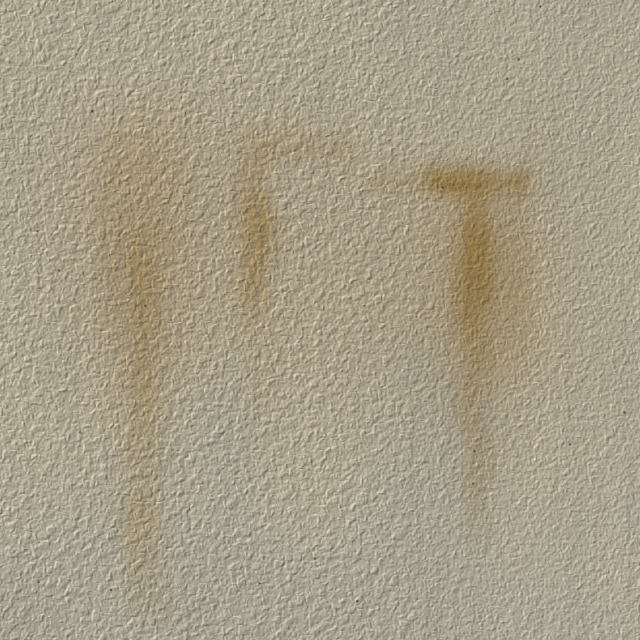
Write a WebGL 2 fragment shader that draws this texture.

```glsl
#version 300 es
precision highp float;
// Rough plaster wall with rust-brown damp stains running down it.
// A cellular height field is lit from the upper left by comparing two samples;
// stains are soft vertical streaks and capsules multiplied over the wall tint.
uniform vec2 u_resolution;
out vec4 outColor;

const vec3 WALL_WARM = vec3(0.672, 0.640, 0.562);
const vec3 WALL_COOL = vec3(0.660, 0.640, 0.575);
const vec3 STAIN_TINT = vec3(0.83, 0.715, 0.50);
const vec2 LIGHT_DIR = vec2(-0.78, 0.62);

vec2 hash2(vec2 p) {
  vec3 q = fract(p.xyx * vec3(0.1031, 0.1030, 0.0973));
  q += dot(q, q.yzx + 33.33);
  return fract((q.xx + q.yz) * q.zy);
}

float valueNoise(vec2 p) {
  vec2 i = floor(p), f = fract(p);
  f = f * f * (3.0 - 2.0 * f);
  float low = mix(hash2(i).x, hash2(i + vec2(1, 0)).x, f.x);
  float high = mix(hash2(i + vec2(0, 1)).x, hash2(i + vec2(1, 1)).x, f.x);
  return mix(low, high, f.y);
}

float fbm(vec2 p) {
  float sum = 0.0, amp = 0.5;
  for (int i = 0; i < 4; i++) {
    sum += amp * valueNoise(p);
    p = mat2(1.6, 1.2, -1.2, 1.6) * p + 7.3;
    amp *= 0.5;
  }
  return sum;
}

// Rounded lumps of random size, one per cell.
float lumps(vec2 p) {
  vec2 cell = floor(p);
  float height = 0.0;
  for (int y = -1; y <= 1; y++) {
    for (int x = -1; x <= 1; x++) {
      vec2 id = cell + vec2(x, y);
      vec2 rnd = hash2(id);
      float size = mix(0.25, 1.0, hash2(id + 51.7).x);
      float d = length(p - id - rnd);
      height = max(height, size * smoothstep(0.9 * size, 0.1, d));
    }
  }
  return height;
}

float plasterHeight(vec2 p, float coarse) {
  vec2 warp = vec2(valueNoise(p * 150.0), valueNoise(p * 150.0 + 31.0)) - 0.5;
  vec2 q = p + warp * 0.008;
  return coarse * lumps(q * 88.0) + 0.55 * lumps(q * 165.0 + 9.0)
       + 0.62 * valueNoise(p * vec2(310.0, 235.0));
}

// Sparse dark pin holes.
float pits(vec2 p) {
  vec2 id = floor(p);
  vec2 rnd = hash2(id + 83.0);
  float d = length(fract(p) - 0.3 - 0.4 * rnd);
  return step(0.995, hash2(id + 17.0).y) * smoothstep(0.17, 0.05, d);
}

// Vertical run: gaussian across, soft ends at span.x (bottom) and span.y (top).
float streak(vec2 p, float x, float width, vec2 span, float fade) {
  float across = (p.x - x) / width;
  float along = smoothstep(span.x, span.x + fade, p.y)
              * (1.0 - smoothstep(span.y - 0.12, span.y + 0.03, p.y));
  return exp(-across * across) * along;
}

float smear(vec2 p, vec2 a, vec2 b, float width) {
  vec2 ab = b - a;
  float t = clamp(dot(p - a, ab) / dot(ab, ab), 0.0, 1.0);
  float d = length(p - a - ab * t) / width;
  return exp(-d * d);
}

float stainAmount(vec2 p) {
  // Left run with its wide halo.
  float s = 0.25 * streak(p, 0.225, 0.085, vec2(0.26, 0.86), 0.32)
          + 0.30 * streak(p, 0.222, 0.033, vec2(0.06, 0.68), 0.26)
          + 0.12 * streak(p, 0.170, 0.022, vec2(0.34, 0.81), 0.28)
          + 0.22 * smear(p, vec2(0.212, 0.20), vec2(0.235, 0.06), 0.030);
  // Short central run and the smear beside its top.
  s += 0.40 * streak(p, 0.398, 0.027, vec2(0.43, 0.81), 0.20)
     + 0.20 * smear(p, vec2(0.40, 0.66), vec2(0.40, 0.54), 0.024)
     + 0.24 * smear(p, vec2(0.43, 0.765), vec2(0.53, 0.772), 0.026)
     + 0.10 * streak(p, 0.405, 0.030, vec2(0.26, 0.55), 0.20);
  // Right ledge, stem and side runs.
  s += 0.56 * smear(p, vec2(0.69, 0.717), vec2(0.820, 0.715), 0.024)
     + 0.24 * smear(p, vec2(0.585, 0.712), vec2(0.70, 0.717), 0.022)
     + 0.64 * streak(p, 0.744, 0.029, vec2(0.40, 0.74), 0.16)
     + 0.32 * streak(p, 0.743, 0.024, vec2(0.09, 0.50), 0.16)
     + 0.30 * streak(p, 0.745, 0.080, vec2(0.24, 0.75), 0.28)
     + 0.18 * streak(p, 0.807, 0.022, vec2(0.40, 0.74), 0.12)
     + 0.15 * streak(p, 0.822, 0.009, vec2(0.68, 0.86), 0.06);
  // Faint overall discolouration between the runs.
  return s + 0.14 * smear(p, vec2(0.28, 0.64), vec2(0.70, 0.55), 0.23);
}

void main() {
  vec2 uv = gl_FragCoord.xy / u_resolution;
  float blotch = fbm(uv * vec2(6.0, 4.0)) - 0.47;
  float drag = valueNoise(uv * vec2(90.0, 5.0)) - 0.5;

  // Relief: the right side is trowelled smoother than the left.
  float coarse = mix(0.95, 0.50, smoothstep(0.5, 0.8, uv.x));
  float relief = plasterHeight(uv, coarse)
               - plasterHeight(uv + LIGHT_DIR * 0.0030, coarse);

  // Stain edges wander and break up with the plaster.
  vec2 wander = vec2(fbm(uv * 14.0), fbm(uv * 14.0 + 40.0)) - 0.47;
  float stain = stainAmount(uv + wander * 0.03);
  stain *= 0.95 + 0.5 * blotch + 0.25 * drag;

  vec3 color = mix(WALL_WARM, WALL_COOL, smoothstep(0.45, 0.1, uv.y + blotch));
  color *= 1.0 + 0.07 * blotch + 0.03 * drag;
  color *= mix(vec3(1.0), STAIN_TINT, clamp(stain, 0.0, 1.15));
  color *= 1.0 + clamp(relief * 0.30, -0.32, 0.30);
  color *= 1.0 - 0.45 * pits(uv * 60.0);
  outColor = vec4(color, 1.0);
}
```
